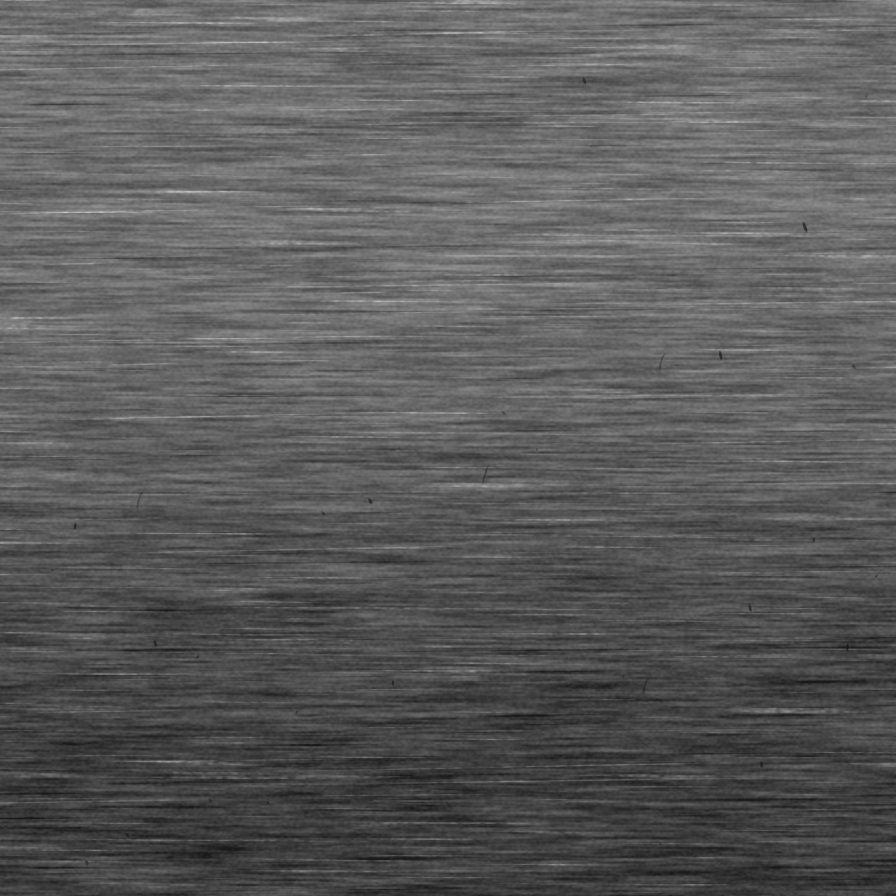
A Shadertoy shader for this texture:

```glsl
// Dark brushed steel: fine horizontal grain, bright scratches and small pits under a vertical falloff.

// Integer hash: two random values in 0..1 per lattice cell
vec2 hash2(ivec2 cell) {
    uvec2 q = uvec2(cell) * uvec2(1597u, 3812u) + uvec2(7919u, 104729u);
    uint h = (q.x ^ (q.y * 2654u)) * 74573u;
    h = (h ^ (h >> 15)) * 40503u + q.y * 9781u;
    h = (h ^ (h >> 13)) * 60493u;
    h ^= h >> 16;
    return vec2(h & 65535u, (h * 48271u) >> 16) / 65535.0;
}

float gradientDot(ivec2 cell, vec2 offset) {
    float angle = 6.2832 * hash2(cell).x;
    return dot(vec2(cos(angle), sin(angle)), offset);
}

// Gradient noise, roughly -0.7 to 0.7
float gradientNoise(vec2 p) {
    ivec2 cell = ivec2(floor(p));
    vec2 f = fract(p);
    vec2 u = f * f * f * (f * (f * 6.0 - 15.0) + 10.0);
    float low = mix(gradientDot(cell, f),
                    gradientDot(cell + ivec2(1, 0), f - vec2(1, 0)), u.x);
    float high = mix(gradientDot(cell + ivec2(0, 1), f - vec2(0, 1)),
                     gradientDot(cell + ivec2(1, 1), f - vec2(1, 1)), u.x);
    return mix(low, high, u.y);
}

// One brush line: noise along x with its own phase
float brushLine(float x, float row) {
    float phase = 60.0 * hash2(ivec2(int(row), 77)).x;
    return gradientNoise(vec2(x + phase, row * 2.0 + 0.5));
}

// Stacked brush lines with a slight tilt, blended between neighbours
float streaks(vec2 uv, vec2 frequency, float tilt) {
    vec2 p = vec2(uv.x, uv.y + tilt * uv.x) * frequency + frequency.yx;
    float row = floor(p.y);
    return mix(brushLine(p.x, row), brushLine(p.x, row + 1.0), smoothstep(0.0, 1.0, p.y - row));
}

// Long thin scratches that fade at both ends and sparkle along the way
float scratches(vec2 uv, float pixel) {
    float width = max(0.0009, 0.6 * pixel);
    float sum = 0.0;
    for (int i = 0; i < 110; i++) {
        vec2 center = hash2(ivec2(i, 501));
        vec2 shape = hash2(ivec2(i, 733));
        vec2 d = uv - center;
        float halfLength = mix(0.04, 0.34, shape.x * shape.x);
        float across = (d.y - d.x * (shape.y - 0.45) * 0.04) / width;
        float along = 1.0 - smoothstep(0.3, 1.0, abs(d.x) / halfLength);
        float sparkle = 0.7 + 0.8 * gradientNoise(vec2(uv.x * 110.0, float(i) + 0.5));
        sum += exp(-across * across) * along * sparkle * mix(0.3, 1.0, shape.y);
    }
    return sum;
}

// Small dark specks, some stretched into short upright nicks
float pits(vec2 uv, float pixel) {
    float mask = 0.0;
    for (int i = 0; i < 26; i++) {
        vec2 d = uv - hash2(ivec2(i, 911));
        vec2 shape = hash2(ivec2(i, 947));
        d.x += (shape.y - 0.5) * d.y;
        d.y /= mix(1.0, 3.0, shape.x * shape.x);
        float radius = mix(0.0008, 0.002, shape.y);
        float edge = max(0.0008, 0.7 * pixel);
        float spot = 1.0 - smoothstep(radius - edge, radius + edge, length(d));
        mask = max(mask, spot * mix(0.4, 1.0, shape.x));
    }
    return mask;
}

// A few short curved hairs
float hairs(vec2 uv, float pixel) {
    float mask = 0.0;
    for (int i = 0; i < 4; i++) {
        vec2 d = uv - (0.1 + 0.8 * hash2(ivec2(i, 1203)));
        float bend = (hash2(ivec2(i, 1301)).x - 0.5) * 50.0;
        float across = (d.x - bend * d.y * d.y - 0.3 * d.y) / max(0.0012, pixel);
        mask = max(mask, exp(-across * across) * (1.0 - smoothstep(0.005, 0.013, abs(d.y))));
    }
    return mask;
}

void mainImage(out vec4 fragColor, in vec2 fragCoord) {
    vec2 uv = fragCoord / iResolution.y;
    float pixel = 1.0 / iResolution.y;

    // Light falls off toward the bottom, with faint broad bands
    float gray = mix(0.238, 0.432, smoothstep(0.06, 0.76, uv.y));
    gray += 0.03 * gradientNoise(uv * vec2(1.3, 14.0) + 5.0);

    // Brushed grain from broad to fine
    float coarse = streaks(uv, vec2(3.0, 85.0), 0.008);
    float medium = streaks(uv, vec2(7.0, 215.0), -0.006);
    float fine = streaks(uv, vec2(12.0, 370.0), 0.004);
    gray += 0.04 * coarse + 0.1 * medium + 0.13 * fine;

    // Short dashes and speckle that roughen the grain
    gray += 0.08 * streaks(uv, vec2(45.0, 390.0), 0.003);
    gray += 0.06 * streaks(uv, vec2(220.0, 410.0), 0.0);

    // Sparse bright ridges with a grainy sparkle
    float ridge = smoothstep(0.25, 0.6, streaks(uv, vec2(6.0, 330.0), 0.007));
    gray += 0.17 * ridge * (0.8 + streaks(uv, vec2(150.0, 330.0), 0.007));

    // Dark grooves
    gray -= 0.1 * smoothstep(0.28, 0.6, streaks(uv, vec2(5.0, 290.0), -0.009));

    gray += 0.18 * scratches(uv, pixel);
    gray *= 1.0 - 0.55 * pits(uv, pixel);
    gray *= 1.0 - 0.3 * hairs(uv, pixel);

    fragColor = vec4(vec3(clamp(gray, 0.1, 0.8)), 1.0);
}
```
